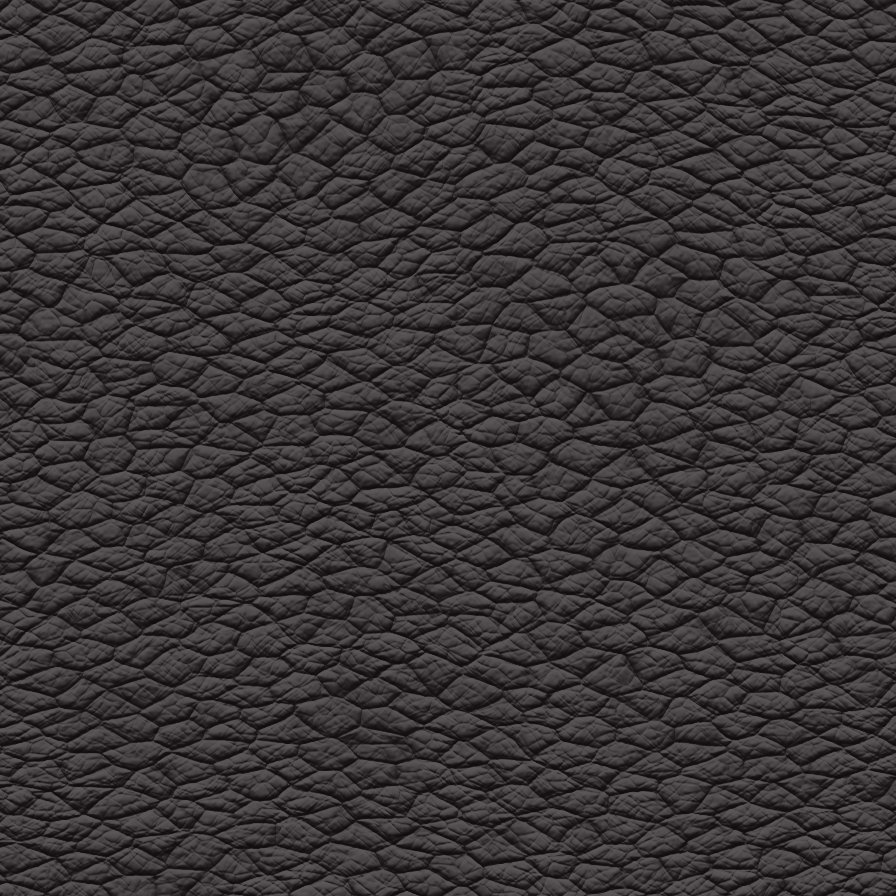
A WebGL 1 fragment shader for this texture:

```glsl
precision highp float;
uniform vec2 u_resolution;

const vec3 MID_COLOR = vec3(0.216, 0.197, 0.201);
const vec3 COLOR_RANGE = vec3(0.160, 0.158, 0.157);
const vec2 PEBBLE_DENSITY = vec2(14.0, 46.0);
const vec2 WRINKLE_DENSITY = vec2(31.0, 88.0);
const vec2 FOLD_DENSITY = vec2(19.0, 52.0);
const vec2 CRINKLE_DENSITY = vec2(42.0, 120.0);
const vec2 JITTER = vec2(0.5, 0.9);
const float ROW_STRETCH = 1.75;
const float FOLD_ANGLE = 0.55;
const float CREASE_SHARPNESS = 3.2;
const float WRINKLE_DEPTH = 0.32;
const float FOLD_DEPTH = 0.25;
const float CRINKLE_DEPTH = 0.15;
const float GRAIN_DENSITY = 230.0;
const float GRAIN_DEPTH = 0.2;
const vec2 LIGHT_STEP = vec2(-0.0002, 0.0011);
const float SLOPE_GAIN = 4.0;
const float HEIGHT_GAIN = 0.7;
const float MEAN_HEIGHT = 1.3;

vec2 hash2(vec2 p) {
  vec3 q = fract(p.xyx * vec3(0.1031, 0.1030, 0.0973));
  q += dot(q, q.yzx + 33.33);
  return fract((q.xx + q.yz) * q.zy);
}

float noise(vec2 p) {
  vec2 cell = floor(p);
  vec2 f = fract(p);
  f = f * f * (3.0 - 2.0 * f);
  float low = mix(hash2(cell).x, hash2(cell + vec2(1.0, 0.0)).x, f.x);
  float high = mix(hash2(cell + vec2(0.0, 1.0)).x, hash2(cell + 1.0).x, f.x);
  return mix(low, high, f.y);
}

// Gap between the two nearest seeds of a staggered grid: zero on the borders
// of diamond cells, each about two rows tall
float borderGap(vec2 p) {
  vec2 cell = floor(p);
  float nearest = 8.0;
  float second = 8.0;
  for (int j = -2; j <= 2; j++) {
    for (int i = -1; i <= 1; i++) {
      vec2 id = cell + vec2(float(i), float(j));
      vec2 seed = id + 0.5 + JITTER * (hash2(id + 71.0) - 0.5);
      seed.x += 0.5 * mod(id.y, 2.0) - 0.25;
      float d = length((seed - p) * vec2(ROW_STRETCH, 1.0));
      second = min(second, max(nearest, d));
      nearest = min(nearest, d);
    }
  }
  return second - nearest;
}

// Rounded rise from a sharp crease at zero
float pillow(float gap) {
  return 1.0 - exp(-CREASE_SHARPNESS * gap);
}

// Slanted fold lines along the midlevel of stretched noise
float fold(vec2 p, vec2 density, float angle) {
  float c = cos(angle);
  float s = sin(angle);
  vec2 q = vec2(c * p.x + s * p.y, c * p.y - s * p.x);
  return pillow(1.5 * abs(2.0 * noise(q * density + 90.0 + 40.0 * angle) - 1.0));
}

float crossedFolds(vec2 p, vec2 density, float angle) {
  return fold(p, density, angle) + fold(p, density, -angle);
}

float leatherHeight(vec2 uv) {
  // Broad flow of the hide and small wobble of the creases
  vec2 p = uv;
  p.y += 0.06 * noise(uv * vec2(3.0, 4.0) + 11.0);
  p += 0.007 * vec2(noise(uv * vec2(27.0, 38.0) + 37.0),
                    noise(uv * vec2(27.0, 38.0) + 53.0));

  float height = pillow(borderGap(p * PEBBLE_DENSITY));
  float wrinkleMix = 0.5 + noise(uv * 18.0 + 5.0);
  height += WRINKLE_DEPTH * wrinkleMix * pillow(borderGap(p * WRINKLE_DENSITY + 19.0));
  height += FOLD_DEPTH * crossedFolds(p, FOLD_DENSITY, FOLD_ANGLE);
  height += CRINKLE_DEPTH * crossedFolds(p, CRINKLE_DENSITY, 1.3 * FOLD_ANGLE);
  height += GRAIN_DEPTH * (noise(uv * GRAIN_DENSITY) - 0.5);
  return height;
}

void main() {
  vec2 uv = gl_FragCoord.xy / min(u_resolution.x, u_resolution.y);

  // Relief lit from above, with some shade gathered in the creases
  float towardLight = leatherHeight(uv + LIGHT_STEP);
  float awayFromLight = leatherHeight(uv - LIGHT_STEP);
  float slope = awayFromLight - towardLight;
  float height = 0.5 * (towardLight + awayFromLight);
  float tone = SLOPE_GAIN * slope + HEIGHT_GAIN * (height - MEAN_HEIGHT);

  // Soft limit keeps the tones inside the colour range
  tone /= sqrt(1.0 + tone * tone);
  gl_FragColor = vec4(MID_COLOR + COLOR_RANGE * tone, 1.0);
}
```
